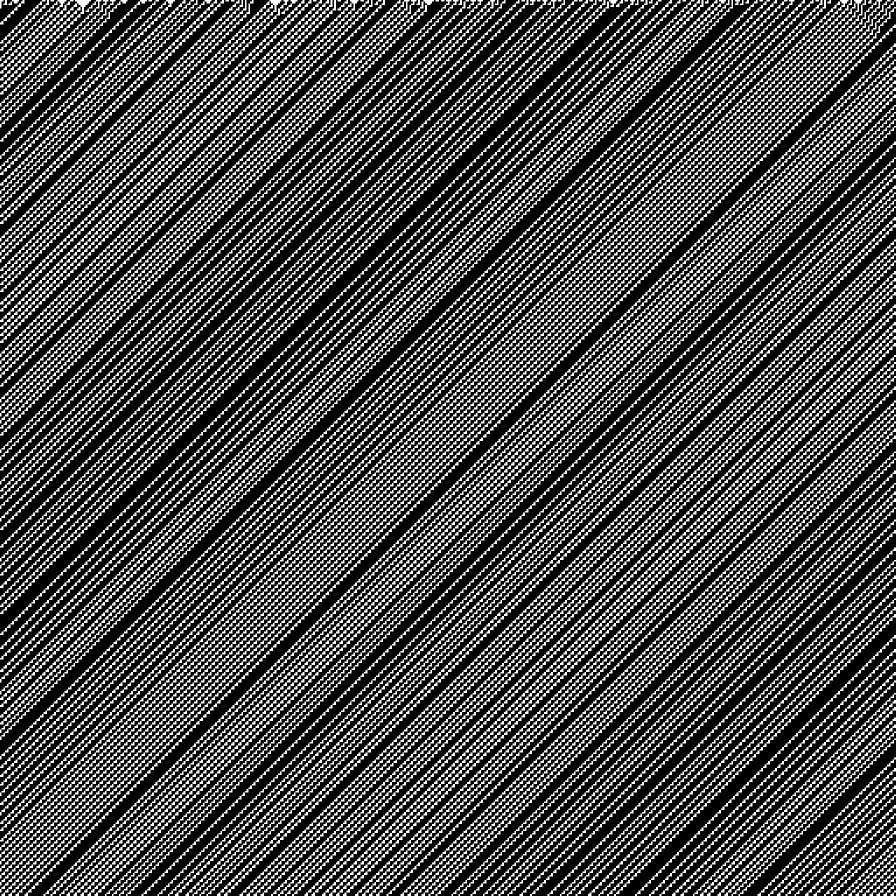
Give the GLSL for this pattern, as a Shadertoy shader.

```glsl
// Binary cellular automaton: a random top row settles into drifting toothed lanes.

const int CELLS = 512;        // cells across and down, and the wrap period
const int WORD = 32;          // cells packed in one word
const int SETTLE_ROWS = 30;   // even row count after which lanes only drift left
const uint SEED = 1847u;
const vec3 DARK = vec3(0.0);
const vec3 LIGHT = vec3(1.0);

// Dark stretches of the top row: first cell and width in cells
const int GAP_COUNT = 4;
const ivec2 GAPS[GAP_COUNT] = ivec2[GAP_COUNT](
    ivec2(16, 7), ivec2(145, 9), ivec2(223, 5), ivec2(290, 5));

// Integer hash without sine
uint hash(uint n) {
    n ^= n >> 16;
    n *= 0x7feb352du;
    n ^= n >> 15;
    n *= 0x846ca68bu;
    return n ^ (n >> 16);
}

int wrapCell(int x, int period) {
    return ((x % period) + period) % period;
}

// Clear the part of a dark stretch that falls inside a word
uint clearGap(uint bits, int start, ivec2 gap) {
    uint ones = (1u << uint(gap.y)) - 1u;
    int offset = wrapCell(gap.x - start, CELLS);
    int behind = CELLS - offset;
    if (offset < WORD) return bits & ~(ones << uint(offset));
    if (behind < gap.y) return bits & ~(ones >> uint(behind));
    return bits;
}

// Random starting states of a word of cells, lowest bit leftmost
uint startWord(int x, uint seed) {
    int start = wrapCell(x, CELLS);
    int index = start / WORD;
    uint shift = uint(start % WORD);
    uint bits = hash(uint(index) + seed * 977u);
    if (shift > 0u) {
        uint next = hash(uint(wrapCell(index + 1, CELLS / WORD)) + seed * 977u);
        bits = (bits >> shift) | (next << (uint(WORD) - shift));
    }
    for (int i = 0; i < GAP_COUNT; i++) bits = clearGap(bits, start, GAPS[i]);
    return bits;
}

// One generation: lone cells widen to the left, pairs move on, long runs shrink
uvec2 nextGeneration(uvec2 bits) {
    uvec2 left = uvec2(bits.x << 1, (bits.y << 1) | (bits.x >> 31));
    uvec2 right = uvec2((bits.x >> 1) | (bits.y << 31), bits.y >> 1);
    return (~left & (bits ^ right)) | (left & bits & right);
}

// State of a cell, with rows counted down from the top
float cellState(ivec2 cell, uint seed) {
    // Settled lanes repeat every two rows, two cells further left
    int steps = cell.y < SETTLE_ROWS ? cell.y : SETTLE_ROWS + (cell.y & 1);
    int first = cell.x + cell.y - steps - (WORD - 1);
    uvec2 bits = uvec2(startWord(first, seed), startWord(first + WORD, seed));
    for (int i = 0; i < steps; i++) bits = nextGeneration(bits);
    return float(bits.x >> uint(WORD - 1));
}

// Sample the automaton at a canvas position
float automaton(vec2 uv, uint seed) {
    vec2 fromTop = vec2(uv.x, 1.0 - uv.y);
    ivec2 cell = ivec2(floor(fromTop * float(CELLS)));
    return cellState(ivec2(cell.x, max(cell.y, 0)), seed);
}

void mainImage(out vec4 fragColor, in vec2 fragCoord) {
    // Average a 2 by 2 grid of samples to smooth the cell edges
    float coverage = 0.0;
    for (int i = 0; i < 4; i++) {
        vec2 offset = vec2(i & 1, i >> 1) * 0.5 - 0.25;
        coverage += 0.25 * automaton((fragCoord + offset) / iResolution.y, SEED);
    }
    fragColor = vec4(mix(DARK, LIGHT, coverage), 1.0);
}
```
